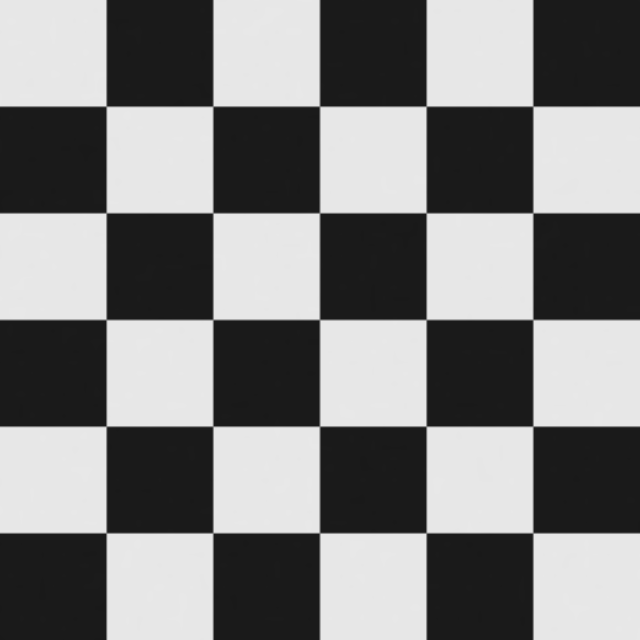
Write a WebGL 1 fragment shader that draws this pattern.

```glsl
precision highp float;
// Checkerboard of six by six near-black and pale grey squares.
// Each axis is a square wave with softened steps; the product of the two
// waves picks the colour, and faint value noise mottles the surface.

uniform vec2 u_resolution;

float hash(vec2 p) {
    return fract(sin(dot(p, vec2(127.1, 311.7))) * 43758.5453);
}

float valueNoise(vec2 p) {
    vec2 cell = floor(p);
    vec2 f = fract(p);
    f = f * f * (3.0 - 2.0 * f);
    float low = mix(hash(cell), hash(cell + vec2(1.0, 0.0)), f.x);
    float high = mix(hash(cell + vec2(0.0, 1.0)), hash(cell + vec2(1.0, 1.0)), f.x);
    return mix(low, high, f.y);
}

void main() {
    vec2 uv = gl_FragCoord.xy / u_resolution;
    vec2 board = uv * 6.0;

    // Flip the sign at each inner grid line, leaving the outer border crisp
    vec2 softness = max(vec2(0.011), 3.0 / u_resolution);
    vec2 wave = vec2(1.0);
    for (int i = 1; i < 6; i++) {
        wave *= clamp((board - float(i)) / softness, -1.0, 1.0);
    }

    // The lower left square is dark
    float light = 0.5 - 0.5 * wave.x * wave.y;
    float grey = mix(0.102, 0.906, light);

    // Barely visible mottling
    grey += (valueNoise(uv * 60.0) - 0.5) * 0.005;

    gl_FragColor = vec4(vec3(grey), 1.0);
}
```
